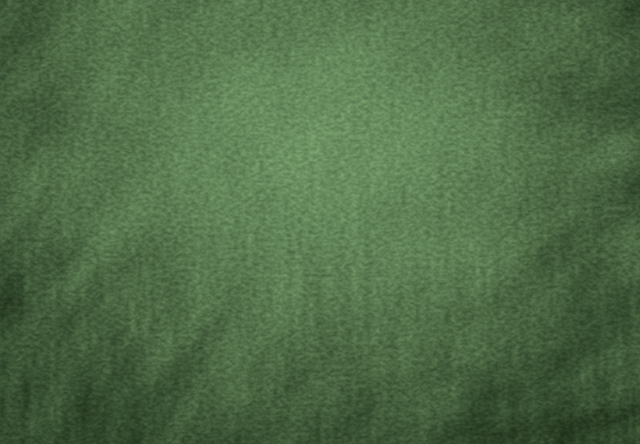
Give the GLSL for this texture, as a Shadertoy shader.

```glsl
// Worn green woven cloth with soft diagonal creases and darkened edges.

vec2 gradientAt(ivec2 cell) {
    uint h = uint(cell.x) * 1597334677u ^ uint(cell.y) * 3812015801u;
    h = (h ^ (h >> 15)) * 2246822519u;
    h = (h ^ (h >> 13)) * 3266489917u;
    float angle = float((h ^ (h >> 16)) & 65535u) / 65536.0 * 6.28319;
    return vec2(cos(angle), sin(angle));
}

float gradientNoise(vec2 p) {
    ivec2 cell = ivec2(floor(p));
    vec2 f = fract(p);
    vec2 w = f * f * f * (f * (f * 6.0 - 15.0) + 10.0);
    float a = dot(gradientAt(cell), f);
    float b = dot(gradientAt(cell + ivec2(1, 0)), f - vec2(1, 0));
    float c = dot(gradientAt(cell + ivec2(0, 1)), f - vec2(0, 1));
    float d = dot(gradientAt(cell + ivec2(1, 1)), f - vec2(1, 1));
    return mix(mix(a, b, w.x), mix(c, d, w.x), w.y);
}

float fbm(vec2 p) {
    float sum = 0.0, gain = 1.0;
    for (int i = 0; i < 4; i++) {
        sum += gain * gradientNoise(p);
        p = p * 2.03 + vec2(17.3, 9.1);
        gain *= 0.55;
    }
    return sum;
}

// Noise stretched along a direction, bent slightly by a slow warp
float creases(vec2 p, float angle) {
    float s = sin(angle), c = cos(angle);
    vec2 along = vec2(c * p.x + s * p.y, c * p.y - s * p.x);
    along.y += 0.06 * gradientNoise(p * 3.0);
    return fbm(along * vec2(2.6, 8.0) + 30.0);
}

// Short wavy threads, a little wider than tall
float weave(vec2 p) {
    p.y += 0.003 * gradientNoise(p * 45.0);
    float grain = gradientNoise(p * vec2(72.0, 112.0));
    float fibre = gradientNoise(p * vec2(125.0, 165.0) + 50.0);
    float twill = sin(6.28319 * (p.y * 88.0 + 0.35 * sin(p.x * 330.0)));
    return 0.30 * grain + 0.20 * fibre + 0.025 * twill;
}

void mainImage(out vec4 fragColor, in vec2 fragCoord) {
    vec2 uv = fragCoord / iResolution.xy;
    vec2 p = fragCoord / iResolution.y;

    // Broad light, high and right of centre
    vec2 q = uv - vec2(0.52, 0.67);
    float falloff = dot(q * q, vec2(q.x > 0.0 ? 4.4 : 3.1, 2.6));
    float tone = 1.02 * exp(-falloff);

    // Creases gather towards the edges, steeper on the left
    float worn = smoothstep(0.08, 0.9, falloff);
    float fold = mix(creases(p, 0.9), creases(p + 7.0, 0.5), smoothstep(0.2, 0.75, uv.x));
    tone += fold * mix(0.07, 0.36, worn);
    tone += 0.10 * fbm(p * 5.0 + 3.0);

    // Faint upright streaks, clearer in the lower half
    float streaks = gradientNoise(p * vec2(62.0, 7.0)) + gradientNoise(p * vec2(31.0, 4.0) + 11.0);
    tone += streaks * mix(0.13, 0.05, smoothstep(0.2, 0.8, uv.y));

    tone += weave(p) * mix(0.75, 1.05, smoothstep(0.0, 0.7, tone));

    vec3 shadowGreen = vec3(0.16, 0.24, 0.14);
    vec3 lightGreen = vec3(0.41, 0.55, 0.37);
    vec3 color = mix(shadowGreen, lightGreen, clamp(tone, -0.35, 1.3));
    fragColor = vec4(color, 1.0);
}
```
